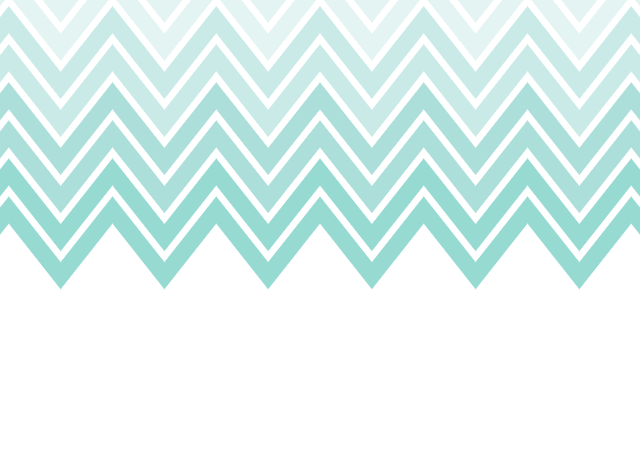
This background is drawn by a WebGL 2 fragment shader. Its source:

```glsl
#version 300 es
precision highp float;
// Draws rows of mint chevrons that fade upward over a white ground.

// Lengths are in units of the canvas height.
#define ZIGZAG_PERIOD 0.2265
#define ZIGZAG_DEPTH 0.1434
#define LOWEST_PEAK 0.5118
#define BAND_PITCH 0.0831
#define BAND_THICKNESS 0.0594
#define BAND_COUNT 8.0
#define BANDS_PER_TINT 2

uniform vec2 u_resolution;
out vec4 fragColor;

const vec3 WHITE = vec3(1.0);
const vec3 TINTS[4] = vec3[4](
    vec3(0.588, 0.855, 0.824),
    vec3(0.675, 0.875, 0.855),
    vec3(0.792, 0.918, 0.906),
    vec3(0.890, 0.957, 0.949)
);

// Triangle wave: 0 at the peaks, 1 at the valleys.
float triangleWave(float x) {
    return 2.0 * abs(fract(x / ZIGZAG_PERIOD + 0.5) - 0.5);
}

void main() {
    // Centred horizontally, with the origin on the bottom edge.
    vec2 p = (gl_FragCoord.xy - vec2(0.5 * u_resolution.x, 0.0)) / u_resolution.y;

    // Height above the centre line of the lowest band.
    float lowestEdge = LOWEST_PEAK - ZIGZAG_DEPTH * triangleWave(p.x);
    float height = p.y - lowestEdge - 0.5 * BAND_THICKNESS;

    // Nearest band and the vertical distance to its edge.
    float band = clamp(round(height / BAND_PITCH), 0.0, BAND_COUNT - 1.0);
    float edgeDistance = abs(height - band * BAND_PITCH) - 0.5 * BAND_THICKNESS;

    // One pixel across the slanted edge, measured vertically.
    float slope = 2.0 * ZIGZAG_DEPTH / ZIGZAG_PERIOD;
    float pixel = length(vec2(1.0, slope)) / u_resolution.y;
    float coverage = clamp(0.5 - edgeDistance / pixel, 0.0, 1.0);

    vec3 tint = TINTS[int(band) / BANDS_PER_TINT];
    fragColor = vec4(mix(WHITE, tint, coverage), 1.0);
}
```
